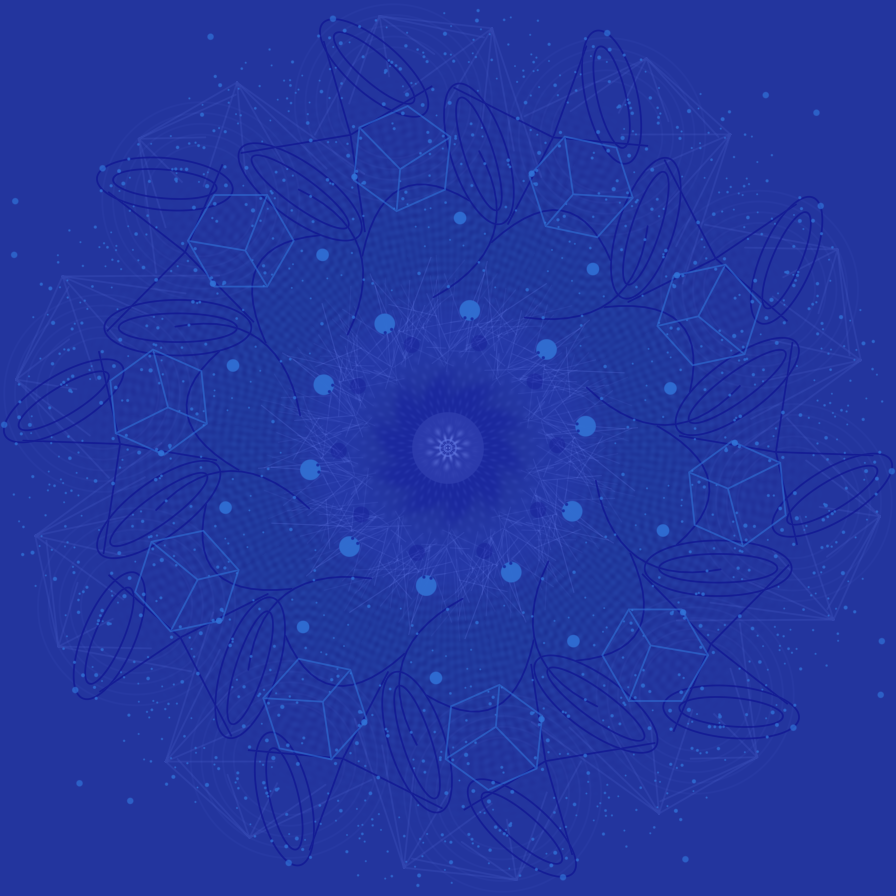
Reproduce this background procedurally as a three.js fragment shader.

```glsl
varying vec2 vUv;

float hash(float n) {
  return fract(sin(n * 127.1) * 43758.5453);
}

vec2 polar(float radius, float degrees) {
  return radius * vec2(cos(radians(degrees)), sin(radians(degrees)));
}

mat2 turn(float degrees) {
  vec2 d = polar(1.0, degrees);
  return mat2(d.x, -d.y, d.y, d.x);
}

// Folds the plane into ten sectors, with the given spoke along +x
vec2 fold(vec2 p, float degrees) {
  float angle = mod(atan(p.y, p.x) * 57.29578 - degrees + 18.0, 36.0) - 18.0;
  return polar(length(p), angle);
}

float stroke(float d) {
  return 1.0 - smoothstep(0.0002, 0.0018, abs(d));
}

float disc(vec2 p, float radius) {
  return 1.0 - smoothstep(radius - 0.001, radius + 0.001, length(p));
}

float segment(vec2 p, vec2 a, vec2 b) {
  vec2 ab = b - a;
  return length(p - a - ab * clamp(dot(p - a, ab) / dot(ab, ab), 0.0, 1.0));
}

float ellipse(vec2 p, vec2 size) {
  float k = length(p / size);
  return k < 0.4 ? 1.0 : abs(k * (k - 1.0) / length(p / (size * size)));
}

float curve(vec2 p, vec2 a, vec2 b, vec2 c) {
  float d = 1.0;
  vec2 last = a;
  for (int i = 1; i <= 14; i++) {
    float t = float(i) / 14.0;
    vec2 next = mix(mix(a, b, t), mix(b, c, t), t);
    d = min(d, segment(p, last, next));
    last = next;
  }
  return d;
}

// Elliptical hoops and the cones that join them
float hoops(vec2 p) {
  vec2 inner = turn(24.0) * (fold(p, 12.0) - vec2(0.33, 0.0));
  vec2 outer = turn(38.0) * (fold(p, 29.0) - vec2(0.432, 0.0));
  float d = min(ellipse(inner, vec2(0.082, 0.031)), ellipse(inner, vec2(0.066, 0.016)));
  d = min(d, min(ellipse(outer, vec2(0.076, 0.029)), ellipse(outer, vec2(0.058, 0.016))));
  vec2 q = fold(p, 6.0);
  vec2 apex = polar(0.366, -6.7);
  d = min(d, min(segment(q, polar(0.402, 11.0), apex), segment(q, polar(0.259, -3.0), apex)));
  q = fold(p, 28.0);
  apex = polar(0.366, 7.3);
  d = min(d, min(segment(q, polar(0.474, 7.0), apex), segment(q, polar(0.404, -7.4), apex)));
  d = min(d, curve(fold(p, 14.0), polar(0.169, 9.5), polar(0.245, -18.0), polar(0.333, -2.0)));
  return min(d, curve(fold(p, 27.0), polar(0.277, -14.0), polar(0.34, 3.0), polar(0.235, 15.0)));
}

// Hexagon outline with three spokes
float crystal(vec2 p) {
  float d = 1.0;
  for (int i = 0; i < 6; i++) {
    float angle = 45.0 + 60.0 * float(i);
    vec2 corner = polar(0.059, angle);
    d = min(d, segment(p, corner, polar(0.059, angle + 60.0)));
    if (mod(float(i), 2.0) < 0.5) d = min(d, segment(p, polar(0.012, 160.0), corner));
  }
  return d;
}

void main() {
  vec2 p = vUv - 0.5;
  float r = length(p);
  float a = atan(p.y, p.x);
  vec3 sky = vec3(0.19, 0.45, 0.85);
  vec3 violet = vec3(0.36, 0.45, 0.88);
  vec3 ink = vec3(0.06, 0.08, 0.57);
  vec2 q = fold(p, 12.0);
  vec2 s = fold(p, 27.0);

  // Ground, teal ring and woven haze
  vec3 color = vec3(0.137, 0.208, 0.62);
  float ring = exp(-pow((r - 0.23) / 0.07, 2.0));
  color = mix(color, vec3(0.115, 0.24, 0.615), 0.5 * ring);
  float weave = sin(a * 90.0 + r * 330.0) * sin(a * 90.0 - r * 330.0);
  float ripples = sin(length(q - vec2(0.3, 0.05)) * 620.0) + sin(length(s - vec2(0.36, 0.0)) * 560.0);
  float band = smoothstep(0.09, 0.2, r) * (1.0 - smoothstep(0.3, 0.45, r));
  color += vec3(0.008, 0.018, 0.018) * (weave + 0.4 * ripples) * band;
  float glow = exp(-pow((r - 0.125) / 0.04, 2.0));
  color = mix(color, vec3(0.15, 0.23, 0.69), 0.5 * glow);

  // Dark collar with a fine spiral mesh
  float collar = 1.0 - smoothstep(0.055, 0.092, r + 0.008 * sin(a * 10.0 + r * 90.0));
  color = mix(color, vec3(0.1, 0.15, 0.62), 0.85 * collar);
  float mesh = pow(abs(sin(a * 20.0 + r * 130.0) * sin(a * 20.0 - r * 170.0)), 3.0);
  color = mix(color, violet, 0.14 * mesh * (1.0 - smoothstep(0.07, 0.17, r)));

  // Fine web around the core and faint outer fans
  float web = 0.0;
  for (int i = 0; i < 46; i++) {
    float n = float(i);
    vec2 start = polar(0.085 + 0.08 * hash(n + 1.0), 32.0 * hash(n + 2.3) - 16.0);
    vec2 end = polar(0.11 + 0.11 * hash(n + 5.7), 32.0 * hash(n + 8.1) - 16.0);
    float d = segment(fold(p, n * 11.0), start, end);
    web += (0.3 + 0.7 * hash(n + 3.9)) * (1.0 - smoothstep(0.0, 0.0014, d));
  }
  color = mix(color, violet, 0.25 * min(web, 2.2));
  float fans = 0.0;
  for (int i = 0; i < 5; i++) {
    float n = float(i) - 2.0;
    fans += stroke(segment(q, polar(0.471, 0.0), polar(0.36 + 0.02 * n, 6.5 * n)));
    fans += stroke(segment(s, polar(0.488, 0.0), polar(0.42 - 0.02 * n, 7.0 * n)));
    fans += 0.4 * stroke(length(s - vec2(0.39, 0.0)) - 0.062 - 0.012 * (n + 2.0));
  }
  fans += stroke(segment(fold(p, 19.5), polar(0.471, -7.5), polar(0.488, 7.5)));
  color = mix(color, violet, 0.17 * min(fans, 1.5));

  // Dark hoops and bright crystals
  color = mix(color, ink, 0.75 * stroke(hoops(p)));
  vec2 gem = s - vec2(0.327, 0.0);
  color = mix(color, sky, 0.6 * stroke(crystal(gem)));
  color = mix(color, sky, 0.9 * disc(gem - polar(0.057, 102.0), 0.0035));

  // Scattered sparks
  for (int i = 0; i < 130; i++) {
    float n = float(i) + 11.0;
    float radius = 0.15 + 0.34 * sqrt(hash(n));
    vec2 spark = fold(p, 36.0 * hash(n + 40.7)) - vec2(radius, 0.0);
    color = mix(color, sky, 0.8 * disc(spark, 0.0009 + 0.0014 * pow(hash(n + 91.3), 2.0)));
  }
  float beads = disc(q - vec2(0.53, 0.0), 0.0035) + disc(fold(p, 6.3) - vec2(0.556, 0.0), 0.0035);
  beads += disc(fold(p, 33.0) - vec2(0.496, 0.0), 0.0035);
  color = mix(color, sky, 0.7 * beads);

  // Two rings of discs
  color = mix(color, ink, 0.35 * disc(fold(p, 1.5) - vec2(0.122, 0.0), 0.009));
  vec2 moon = fold(p, 9.0) - vec2(0.1555, 0.0);
  color = mix(color, vec3(0.19, 0.43, 0.82), 0.95 * disc(moon, 0.0115));
  color = mix(color, ink, 0.7 * disc(vec2(moon.x + 0.009, abs(moon.y) - 0.004), 0.0017));
  color = mix(color, sky, 0.85 * disc(fold(p, 15.0) - vec2(0.257, 0.0), 0.007));

  // Pale core and rosette
  color = mix(color, vec3(0.19, 0.25, 0.69), 0.75 * disc(p, 0.04));
  float rays = pow(abs(sin(a * 5.0 + r * 160.0) * sin(a * 5.0 - r * 130.0)), 2.0);
  color = mix(color, vec3(0.42, 0.5, 0.9), 0.75 * rays * (1.0 - smoothstep(0.008, 0.036, r)));
  color = mix(color, violet, 0.6 * (stroke(r - 0.009) + stroke(r - 0.004)));
  gl_FragColor = vec4(color, 1.0);
}
```
